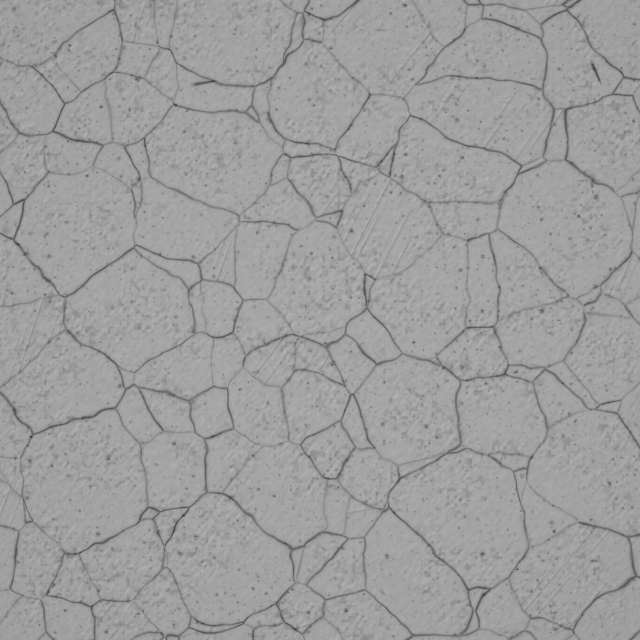
Reproduce this texture procedurally as a Shadertoy shader.

```glsl
// Etched polycrystalline metal: grey grains, dark boundaries, twin lines and pits.

const float BASE_GREY = 0.643;
const float GRAIN_GRID = 13.0;      // seeds per canvas side
const float GRAIN_SPREAD = 2.2;     // weight of the largest grains
const float SEED_JITTER = 0.8;
const float BOUNDARY_WIDTH = 0.0017;
const float BOUNDARY_DEPTH = 0.185;
const float HALO_WIDTH = 0.0042;
const float HALO_DEPTH = 0.05;
const float TWIN_SHARE = 0.3;
const float TWIN_SPACING = 0.010;
const float TWIN_DEPTH = 0.065;
const float RELIEF_DEPTH = 0.060;
const float MOTTLE_DEPTH = 0.024;
const float SMUDGE_DEPTH = 0.075;
const float PIT_DEPTH = 0.27;
const float NEEDLE_DEPTH = 0.30;

float hash(vec2 p) {
    return fract(sin(dot(p, vec2(127.1, 311.7))) * 43758.5453);
}

vec2 hash2(vec2 p) {
    return vec2(hash(p), hash(p + 57.3));
}

float noise(vec2 p) {
    vec2 i = floor(p), f = fract(p);
    f = f * f * (3.0 - 2.0 * f);
    return mix(mix(hash(i), hash(i + vec2(1, 0)), f.x),
               mix(hash(i + vec2(0, 1)), hash(i + vec2(1, 1)), f.x), f.y);
}

vec2 direction(float angle) {
    return vec2(cos(angle), sin(angle));
}

float bell(float d, float width) {
    return exp(-d * d / (width * width));
}

// Bends straight cell walls into gentle curves.
vec2 warp(vec2 p) {
    vec2 slow = vec2(noise(p * 13.0), noise(p * 13.0 + 31.7)) - 0.5;
    vec2 fine = vec2(noise(p * 60.0 + 7.1), noise(p * 60.0 + 83.2)) - 0.5;
    return p + slow * 0.026 + fine * 0.006;
}

vec2 seedPoint(vec2 id) {
    return id + 0.5 + SEED_JITTER * (hash2(id) - 0.5);
}

float seedWeight(vec2 id) {
    return GRAIN_SPREAD * pow(hash(id + 19.7), 4.0);
}

// Power diagram: distance to the nearest wall, grain id and wall id.
float grainWall(vec2 uv, out vec2 grain, out vec2 wall) {
    vec2 p = warp(uv) * GRAIN_GRID, cell = floor(p), seed = vec2(0.0);
    float nearest = 1e5;
    for (int y = -3; y <= 3; y++)
    for (int x = -3; x <= 3; x++) {
        vec2 id = cell + vec2(x, y), s = seedPoint(id);
        float power = dot(p - s, p - s) - seedWeight(id);
        if (power < nearest) { nearest = power; grain = id; seed = s; }
    }
    float edge = 1e5;
    for (int y = -3; y <= 3; y++)
    for (int x = -3; x <= 3; x++) {
        vec2 id = cell + vec2(x, y), s = seedPoint(id);
        if (id == grain) continue;
        float power = dot(p - s, p - s) - seedWeight(id);
        float d = (power - nearest) / (2.0 * max(length(s - seed), 0.001));
        if (d < edge) { edge = d; wall = id + grain; }
    }
    return edge / GRAIN_GRID;
}

// Parallel twin lines, dark on one flank and light on the other.
float twinLines(vec2 uv, vec2 grain) {
    if (hash(grain + 3.3) > TWIN_SHARE) return 0.0;
    float angle = hash(grain + 8.1) < 0.7 ? 1.05 : 0.3;
    vec2 along = direction(angle + 0.4 * (hash(grain + 5.9) - 0.5));
    float across = dot(uv, vec2(-along.y, along.x)) / TWIN_SPACING;
    float stripe = floor(across);
    float d = (fract(across) - 0.5) * TWIN_SPACING;
    float strength = smoothstep(0.45, 1.0, hash(vec2(stripe, grain.x + grain.y)));
    strength *= smoothstep(0.2, 0.6, noise(vec2(dot(uv, along) * 22.0, stripe * 3.7)));
    return strength * (bell(d, 0.0015) - 0.4 * bell(d - 0.003, 0.0016));
}

// Short slanted light and dark flecks.
float relief(vec2 uv) {
    vec2 axis = direction(0.95);
    vec2 q = vec2(dot(uv, axis) * 130.0, dot(uv, vec2(-axis.y, axis.x)) * 220.0);
    return noise(q) - noise(q + vec2(0.2, 0.7));
}

float pits(vec2 uv, float grid, float share, float radius) {
    vec2 id = floor(uv * grid);
    vec2 center = (id + 0.2 + 0.6 * hash2(id + grid)) / grid;
    float cluster = 0.2 + 1.6 * noise(id / grid * 14.0);
    float present = step(hash(id + 41.0), share * cluster);
    float size = radius * mix(0.55, 1.0, pow(hash(id + 67.0), 3.0));
    vec2 q = uv - center;
    q += 0.7 * radius * (vec2(noise(uv * 400.0), noise(uv * 400.0 + 9.0)) - 0.5);
    return present * bell(length(q), size) * mix(0.25, 1.0, pow(hash(id + 23.0), 2.0));
}

// Rare tapered dark marks.
float needles(vec2 uv) {
    const float grid = 5.0;
    vec2 id = floor(uv * grid);
    vec2 q = uv - (id + 0.3 + 0.4 * hash2(id + 11.0)) / grid;
    vec2 along = direction(hash(id + 29.0) < 0.5 ? 0.17 : -1.15);
    float t = dot(q, along) / 0.024;
    float across = dot(q, vec2(-along.y, along.x));
    float width = mix(0.0035, 0.001, clamp(0.5 + 0.5 * t, 0.0, 1.0));
    float body = bell(across, width) * (1.0 - smoothstep(0.4, 1.0, abs(t)));
    return body * step(hash(id + 73.0), 0.2);
}

void mainImage(out vec4 fragColor, in vec2 fragCoord) {
    vec2 uv = fragCoord / iResolution.y;
    vec2 grain, wall;
    float edge = grainWall(uv, grain, wall);

    // Ground tone with uneven lighting, relief, mottling and dark smudges.
    vec2 fromCenter = fragCoord / iResolution.xy - 0.5;
    float patches = smoothstep(0.3, 0.75, noise(uv * 24.0 + 4.0));
    float grey = BASE_GREY + 0.008 - 0.06 * dot(fromCenter, fromCenter);
    grey += RELIEF_DEPTH * relief(uv) * (0.4 + 0.6 * patches);
    grey += MOTTLE_DEPTH * (0.7 * noise(uv * 130.0) + noise(uv * 300.0) - 0.85);
    grey -= SMUDGE_DEPTH * patches * smoothstep(0.55, 0.95, noise(uv * 170.0 + 21.0));
    grey -= TWIN_DEPTH * twinLines(uv, grain);

    // Grain boundaries, some etched more deeply than others.
    float etch = mix(0.4, 1.0, smoothstep(0.05, 0.7, hash(wall + 13.0)));
    etch *= 0.65 + 0.65 * noise(uv * 45.0);
    grey -= etch * (BOUNDARY_DEPTH * bell(edge, BOUNDARY_WIDTH) + HALO_DEPTH * bell(edge, HALO_WIDTH));

    // Pits and needle marks.
    float marks = pits(uv, 34.0, 0.28, 0.0038) + 0.8 * pits(uv, 61.0, 0.36, 0.0026);
    marks += 0.45 * pits(uv + 0.37, 83.0, 0.45, 0.0024);
    grey -= PIT_DEPTH * marks + NEEDLE_DEPTH * needles(uv);

    fragColor = vec4(vec3(clamp(grey, 0.2, 0.75)), 1.0);
}
```
